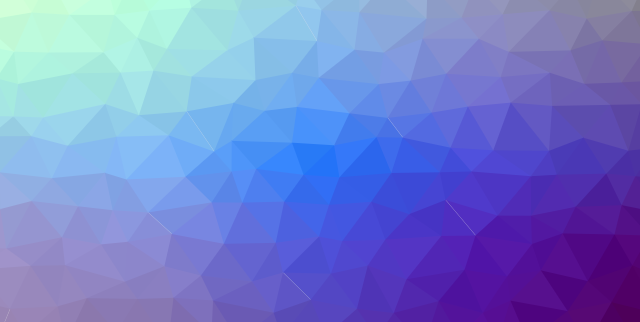
A Shadertoy shader for this background:

```glsl
// Low-poly gradient: a jittered triangular lattice of flat facets, running from
// mint at the upper left through vivid blue to deep purple at the lower right.
// Each facet takes the colour of a smooth gradient mesh at its centre.

#define CELL vec2(0.132, 0.101)     // lattice spacing, in canvas heights
#define ORIGIN vec2(0.03, 0.05)     // lattice offset, in canvas heights
#define JITTER vec2(0.62, 0.52)     // full range of vertex scatter, in cells
#define SHADE_RANGE 0.04            // brightness spread between facets
#define SEAM_CHANCE 0.02            // share of facets with a pale seam
#define SEAM_WIDTH 0.0024           // in canvas heights
#define SEAM_STRENGTH 0.4

vec2 hash22(vec2 p) {
    vec3 q = fract(p.xyx * vec3(0.1031, 0.1030, 0.0973));
    q += dot(q, q.yzx + 33.33);
    return fract((q.xx + q.yz) * q.zy);
}

// Five evenly spaced colours blended from first to last.
vec3 ramp(float x, vec3 a, vec3 b, vec3 c, vec3 d, vec3 e) {
    float t = clamp(x, 0.0, 1.0) * 4.0;
    vec3 colour = mix(a, b, clamp(t, 0.0, 1.0));
    colour = mix(colour, c, clamp(t - 1.0, 0.0, 1.0));
    colour = mix(colour, d, clamp(t - 2.0, 0.0, 1.0));
    return mix(colour, e, clamp(t - 3.0, 0.0, 1.0));
}

// Gradient mesh: five ramps blended from bottom to top.
vec3 gradientMesh(vec2 uv) {
    vec3 bottom = ramp(uv.x, vec3(0.59, 0.51, 0.69), vec3(0.53, 0.46, 0.69),
        vec3(0.33, 0.27, 0.73), vec3(0.33, 0.05, 0.59), vec3(0.32, 0.00, 0.36));
    vec3 lower = ramp(uv.x, vec3(0.62, 0.58, 0.80), vec3(0.54, 0.54, 0.84),
        vec3(0.29, 0.32, 0.86), vec3(0.32, 0.10, 0.69), vec3(0.32, 0.01, 0.47));
    vec3 middle = ramp(uv.x, vec3(0.57, 0.74, 0.92), vec3(0.47, 0.69, 0.96),
        vec3(0.13, 0.47, 0.99), vec3(0.29, 0.28, 0.84), vec3(0.30, 0.20, 0.65));
    vec3 upper = ramp(uv.x, vec3(0.67, 0.96, 0.87), vec3(0.64, 0.89, 0.89),
        vec3(0.45, 0.66, 0.94), vec3(0.48, 0.47, 0.81), vec3(0.43, 0.35, 0.62));
    vec3 top = ramp(uv.x, vec3(0.82, 1.00, 0.83), vec3(0.71, 1.00, 0.87),
        vec3(0.57, 0.77, 0.91), vec3(0.58, 0.59, 0.75), vec3(0.53, 0.52, 0.57));
    return ramp(uv.y, bottom, lower, middle, upper, top);
}

// Lattice point; each row is shifted by half a cell from the one below.
vec2 latticePoint(vec2 id) {
    vec2 scatter = (hash22(id + 71.0) - 0.5) * JITTER;
    return ORIGIN + CELL * (vec2(id.x + 0.5 * id.y, id.y) + scatter);
}

// Signed distance to the line a-b, positive on its left.
float edgeDistance(vec2 p, vec2 a, vec2 b) {
    vec2 along = normalize(b - a);
    return dot(p - a, vec2(-along.y, along.x));
}

// Facet colour in rgb, antialiased coverage in a.
vec4 facet(vec2 p, vec2 a, vec2 b, vec2 c, vec2 seed) {
    float pixel = 1.0 / iResolution.y;
    float seam = edgeDistance(p, c, a);
    float inside = min(seam, min(edgeDistance(p, a, b), edgeDistance(p, b, c)));
    float coverage = clamp(0.5 + inside / pixel, 0.0, 1.0);

    vec2 centre = (a + b + c) / 3.0;
    vec2 random = hash22(seed);
    vec3 colour = gradientMesh(centre * vec2(iResolution.y / iResolution.x, 1.0));
    colour += (random.x - 0.5) * SHADE_RANGE;

    // A few facets catch a thin line of light on one side.
    float glint = 1.0 - smoothstep(0.0, max(SEAM_WIDTH, pixel), abs(seam));
    colour = mix(colour, vec3(0.9), glint * SEAM_STRENGTH * step(random.y, SEAM_CHANCE));
    return vec4(colour, coverage);
}

void mainImage(out vec4 fragColor, in vec2 fragCoord) {
    vec2 p = fragCoord / iResolution.y;
    vec2 grid = (p - ORIGIN) / CELL;
    vec2 home = floor(vec2(grid.x - 0.5 * grid.y, grid.y));

    // Blend the facets of nearby cells by their coverage.
    vec4 total = vec4(0.0);
    for (int y = -1; y <= 1; y++) {
        for (int x = -1; x <= 1; x++) {
            vec2 id = home + vec2(x, y);
            vec2 a = latticePoint(id);
            vec2 b = latticePoint(id + vec2(1.0, 0.0));
            vec2 c = latticePoint(id + vec2(0.0, 1.0));
            vec2 d = latticePoint(id + vec2(1.0, 1.0));
            vec4 lowerFacet = facet(p, a, b, c, id + 13.0);
            vec4 upperFacet = facet(p, b, d, c, id + 137.0);
            total += vec4(lowerFacet.rgb, 1.0) * lowerFacet.a;
            total += vec4(upperFacet.rgb, 1.0) * upperFacet.a;
        }
    }
    fragColor = vec4(clamp(total.rgb / max(total.a, 0.0001), 0.0, 1.0), 1.0);
}
```
